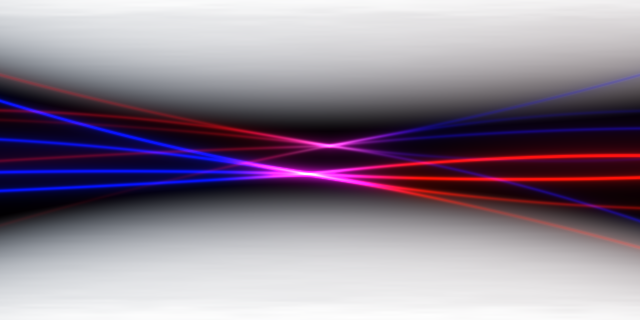
This background is drawn by a WebGL 2 fragment shader. Its source:

```glsl
#version 300 es
precision highp float;
// Blue and red light strands crossing in a dark band between soft white fields.
uniform vec2 u_resolution;
out vec4 fragColor;

float hash(vec2 p) {
  return fract(sin(dot(p, vec2(127.1, 311.7))) * 43758.5453);
}

float noise(vec2 p) {
  vec2 i = floor(p), f = fract(p);
  f = f * f * (3.0 - 2.0 * f);
  return mix(mix(hash(i), hash(i + vec2(1, 0)), f.x),
             mix(hash(i + vec2(0, 1)), hash(i + vec2(1, 1)), f.x), f.y);
}

// White fields that fall off into the curved dark band
vec3 backdrop(vec2 p) {
  float q = p.x - 1.0;
  float side = smoothstep(-1.0, 1.0, q);
  float top = 0.589 + mix(0.115, 0.05, side) * q * q;
  float bottom = 0.427 - 0.1 * q * q;
  float away = max((p.y - top) / mix(0.13, 0.16, side), (bottom - p.y) / 0.125);
  float light = 1.0 - exp(-pow(max(away, 0.0), 1.25));
  float streak = noise(p * vec2(4.0, 70.0)) + noise(p * vec2(9.0, 130.0)) - 1.0;
  light *= 0.955 + 0.012 * streak;
  light += 0.045 * smoothstep(0.42, 0.5, abs(p.y - 0.5) + 0.02 * streak);
  vec3 tint = mix(vec3(-0.05, -0.01, 0.05), vec3(0.03, -0.02, 0.0), side);
  return light * (1.0 + tint * (1.0 - light) * 2.0);
}

// Slope and bend of each strand: left pair, then right pair
const vec4 CURVE[9] = vec4[9](
  vec4(-0.17, -0.07, -0.17, -0.05), vec4(-0.17, 0.06, -0.17, 0.065),
  vec4(-0.03, 0.025, 0.115, -0.057), vec4(0.065, -0.011, -0.05, 0.038),
  vec4(-0.16, -0.054, -0.15, -0.095), vec4(-0.19, 0.08, -0.13, 0.09),
  vec4(0.03, 0.015, 0.10, -0.045), vec4(0.19, 0.05, 0.18, 0.05),
  vec4(-0.12, 0.04, 0.20, -0.09));

// Strength of each strand at its left and right end
const vec2 STRENGTH[9] = vec2[9](
  vec2(1.0, 0.25), vec2(0.75, 0.4), vec2(0.9, 1.0), vec2(0.9, 1.0),
  vec2(0.4, 0.7), vec2(0.5, 0.25), vec2(0.45, 0.65), vec2(0.12, 0.4),
  vec2(0.25, 0.3));

void main() {
  vec2 p = gl_FragCoord.xy / u_resolution.y;
  vec3 col = backdrop(p);
  vec3 glowSum = vec3(0.0);

  for (int i = 0; i < 9; i++) {
    bool lower = i < 4;
    vec2 d = p - (lower ? vec2(0.964, 0.456) : vec2(1.03, 0.544));
    vec2 bend = d.x < 0.0 ? CURVE[i].xy : CURVE[i].zw;
    float end = d.x < 0.0 ? STRENGTH[i].x : STRENGTH[i].y;
    float dist = abs(d.y - bend.x * d.x - bend.y * d.x * abs(d.x));
    float core = exp(-pow(dist / 0.0055, 2.0));
    float halo = exp(-dist / 0.016);
    float power = mix(lower ? 0.85 : 0.5, end, smoothstep(0.08, 0.65, abs(d.x)));
    float center = exp(-pow(d.x / 0.13, 2.0));

    // Hue runs along the strand, in opposite order for the two bundles
    vec3 hue = lower
      ? vec3(smoothstep(-0.32, -0.03, d.x), 0.07, 1.0 - smoothstep(0.05, 0.38, d.x))
      : vec3(0.65 - 0.6 * smoothstep(0.0, 0.35, d.x), 0.03,
             0.06 + 0.54 * smoothstep(-0.35, 0.05, d.x));
    hue.g += core * center * (lower ? 0.3 : 0.22);
    col *= 1.0 - 0.55 * power * max(core, halo * 0.6);
    glowSum += hue * power * (0.75 * core + 0.36 * halo);
  }

  // Dim colour that fills the band between the strands
  float fill = exp(-pow((p.y - 0.51) / 0.1, 2.0)) * smoothstep(0.1, 0.9, abs(p.x - 1.0));
  col += fill * (p.x < 1.0 ? vec3(0.03, 0.0, 0.1) : vec3(0.1, 0.0, 0.04));
  fragColor = vec4(min(col + glowSum, 1.0), 1.0);
}
```
